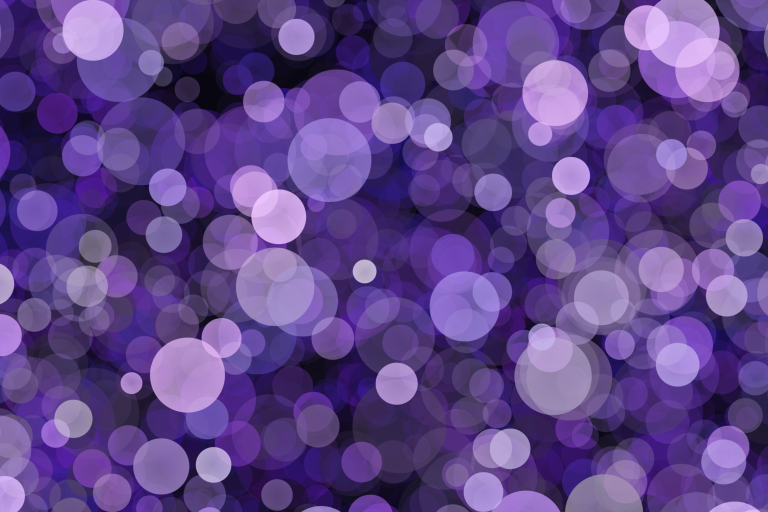
This background is drawn by a Shadertoy shader. Its source:

```glsl
const int LAYERS = 24;
const vec3 BACKDROP = vec3(0.05, 0.035, 0.09);

vec4 hash4(vec3 cell) {
    vec4 q = fract(cell.xyzx * vec4(0.1031, 0.1030, 0.0973, 0.1099));
    q += dot(q, q.wzxy + 33.33);
    return fract((q.xxyz + q.yzzw) * q.zywx);
}

// Layered sines: broad drifts of denser and sparser discs
float density(vec2 p) {
    return 0.5 + 0.25 * sin(5.1 * p.x + 2.0 * sin(3.7 * p.y + 1.0))
               + 0.25 * sin(6.3 * p.y - 2.9 * p.x + 0.6);
}

// Saturated blue to violet at the back, pale lavender and grey in front
vec3 discTint(vec4 rnd, float nearness, float strength) {
    vec3 deep = mix(vec3(0.13, 0.09, 0.53), vec3(0.45, 0.13, 0.68), rnd.x);
    deep = mix(deep, vec3(0.07, 0.05, 0.13), smoothstep(0.35, 0.75, rnd.y));
    vec3 pale = mix(vec3(0.73, 0.69, 0.94), vec3(0.90, 0.73, 0.95), rnd.z);
    pale = mix(pale, vec3(0.80, 0.78, 0.82), smoothstep(0.6, 0.9, rnd.w));
    pale *= mix(0.88, 1.1, strength);
    return mix(deep, pale, pow(nearness, 2.3));
}

// Crisp disc, a little thinner at its centre
float discMask(vec2 offset, float radius, float edge) {
    float dist = length(offset);
    float fill = smoothstep(edge, -edge, dist - radius);
    return fill * mix(0.86, 1.0, min(dist / radius, 1.0));
}

// One jittered disc per cell, blended in a fixed cell order
vec3 paintLayer(vec3 color, vec2 p, float size, float nearness, float seed, float edge) {
    vec2 shift = hash4(vec3(seed, 7.0, 3.0)).xy * 20.0 + 10.0;
    vec2 home = floor(p / size + shift);
    for (int y = -1; y <= 1; y++) {
        for (int x = -1; x <= 1; x++) {
            vec2 cell = home + vec2(x, y);
            vec4 shape = hash4(vec3(cell, seed));
            vec4 paint = hash4(vec3(cell, seed + 71.0));
            vec2 center = (cell + shape.xy - shift) * size;
            float radius = size * mix(0.18, 0.5, sqrt(shape.z));
            float sparse = mix(0.08, 0.46, density(center));
            float chance = mix(0.9, sparse, smoothstep(0.1, 0.75, nearness));
            float present = step(shape.w, chance);
            float strength = fract(paint.x * 7.3 + paint.w * 3.1);
            float opacity = mix(0.25, mix(0.5, 0.9, nearness), strength * strength);
            float cover = discMask(p - center, radius, edge) * opacity * present;
            color = mix(color, discTint(paint, nearness, strength), cover);
        }
    }
    return color;
}

// Deepens the gaps and lifts the bright overlaps
vec3 addContrast(vec3 color, float amount) {
    return mix(color, smoothstep(0.0, 1.0, color), amount);
}

void mainImage(out vec4 fragColor, in vec2 fragCoord) {
    vec2 p = fragCoord / iResolution.y;
    float edge = 0.75 / iResolution.y;
    vec3 color = BACKDROP;

    // Back to front, alternating large and small discs
    for (int i = 0; i < LAYERS; i++) {
        float nearness = float(i) / float(LAYERS - 1);
        float size = i % 2 == 0 ? 0.09 : mix(0.21, 0.168, nearness);
        color = paintLayer(color, p, size, nearness, float(i) + 1.0, edge);
    }
    fragColor = vec4(addContrast(color, 0.4), 1.0);
}
```
